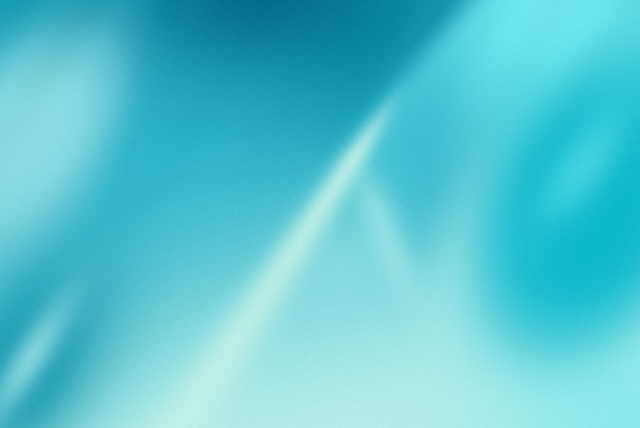
A Shadertoy shader for this background:

```glsl
// Soft turquoise light: a slanted pale ray over a blurred aqua ground.
// Tilted Gaussian glows are blended in layers above a sloped gradient,
// then faint slanted streaks and fine grain are added.

const vec3 DEEP   = vec3(0.00, 0.41, 0.53);
const vec3 TEAL   = vec3(0.02, 0.56, 0.65);
const vec3 LAGOON = vec3(0.05, 0.72, 0.80);
const vec3 AQUA   = vec3(0.18, 0.71, 0.79);
const vec3 CYAN   = vec3(0.43, 0.90, 0.92);
const vec3 SKY    = vec3(0.58, 0.87, 0.90);
const vec3 PALE   = vec3(0.71, 0.93, 0.92);
const vec3 FOAM   = vec3(0.77, 0.94, 0.91);

const float LEAN = 1.0;          // slant of the light, radians
const float STREAK_GAIN = 0.035;
const float GRAIN_GAIN = 0.016;
const float GRAIN_CELLS = 342.0; // grain cells per canvas height

float hash(vec2 p) {
    return fract(sin(dot(p, vec2(127.1, 311.7))) * 43758.5453);
}

float noise(vec2 p) {
    vec2 i = floor(p), f = fract(p);
    f = f * f * (3.0 - 2.0 * f);
    return mix(mix(hash(i), hash(i + vec2(1, 0)), f.x),
               mix(hash(i + vec2(0, 1)), hash(i + vec2(1, 1)), f.x), f.y);
}

// Coordinates along and across a direction at the given angle
vec2 tilt(vec2 p, float angle) {
    vec2 dir = vec2(cos(angle), sin(angle));
    return vec2(dot(p, dir), dot(p, vec2(-dir.y, dir.x)));
}

float radius2(vec2 p, vec2 center, vec2 size, float angle) {
    vec2 q = tilt(p - center, angle) / size;
    return dot(q, q);
}

float glow(vec2 p, vec2 center, vec2 size, float angle) {
    return exp(-radius2(p, center, size, angle));
}

// Flat-topped glow with a firmer rim
float dome(vec2 p, vec2 center, vec2 size, float angle) {
    float r = radius2(p, center, size, angle);
    return exp(-r * r);
}

float band(float x, float width) {
    return exp(-x * x / (width * width));
}

void mainImage(out vec4 fragColor, in vec2 fragCoord) {
    vec2 uv = fragCoord / iResolution.xy;
    vec2 p = vec2(uv.x * 1.5, uv.y);

    // Sloped ground, pale at the lower right
    float slope = p.y - 0.25 * (p.x - 0.75);
    vec3 col = mix(PALE, AQUA, smoothstep(-0.05, 0.8, slope));

    // Dark cap, cut off by a slanted edge on its right
    float edge = dot(p - vec2(1.0, 0.89), vec2(0.76, -0.65));
    float right = smoothstep(-0.035, 0.06, edge);
    float left = 1.0 - right;
    col = mix(col, TEAL, 0.85 * left * glow(p, vec2(0.88, 0.93), vec2(0.27, 0.16), 0.9));
    col = mix(col, DEEP, left * glow(p, vec2(0.58, 1.05), vec2(0.42, 0.23), 0.0));

    // Bright sheen to the right of the edge
    col = mix(col, CYAN, right * glow(p, vec2(1.32, 0.95), vec2(0.46, 0.34), 0.2));

    // Haze on the left, with a darker top corner
    col = mix(col, SKY, 0.9 * dome(p, vec2(0.07, 0.68), vec2(0.36, 0.18), 1.1));
    col = mix(col, TEAL, 0.65 * glow(p, vec2(0.08, 1.06), vec2(0.32, 0.17), 0.0));

    // Shadow in the lower left, split by a short streak
    col = mix(col, TEAL, 0.95 * glow(p, vec2(0.05, 0.13), vec2(0.30, 0.16), LEAN));
    col = mix(col, SKY, 0.85 * glow(p, vec2(0.07, 0.16), vec2(0.18, 0.045), LEAN));

    // Pocket beside the ray and the pale column to its right
    col = mix(col, AQUA, 0.7 * glow(p, vec2(1.01, 0.61), vec2(0.24, 0.11), 1.5));
    col = mix(col, PALE, 0.5 * glow(p, vec2(1.08, 0.36), vec2(0.26, 0.09), 1.35));

    // Blue lagoon on the right with an inner gleam
    col = mix(col, CYAN, 0.6 * glow(p, vec2(1.5, 0.0), vec2(0.32, 0.30), 0.0));
    col = mix(col, LAGOON, dome(p, vec2(1.39, 0.51), vec2(0.37, 0.24), 1.1));
    col = mix(col, CYAN, 0.55 * glow(p, vec2(1.37, 0.61), vec2(0.16, 0.06), 0.95));

    // Main ray, narrowing upward, and its faint side arm
    col = mix(col, SKY, 0.5 * glow(p, vec2(0.80, 0.37), vec2(0.14, 0.10), LEAN));
    float rayWidth = mix(0.085, 0.022, clamp(p.y / 0.8, 0.0, 1.0));
    float ray = band(p.x - 0.42 - 0.65 * p.y, rayWidth);
    ray *= 1.0 - smoothstep(0.62, 0.83, p.y);
    float arm = band(p.x - 0.84 - 0.35 * (0.63 - p.y), 0.045);
    arm *= smoothstep(0.2, 0.4, p.y) * (1.0 - smoothstep(0.5, 0.68, p.y));
    col = mix(col, PALE, 0.5 * arm);
    col = mix(col, FOAM, 0.85 * ray);

    // Faint slanted streaks near the top, then grain
    vec2 s = tilt(p, LEAN);
    float streak = noise(vec2(s.x * 1.8, s.y * 14.0)) - 0.5;
    col += STREAK_GAIN * streak * smoothstep(0.3, 0.9, p.y);
    col += GRAIN_GAIN * (hash(floor(p * GRAIN_CELLS)) - 0.5);

    fragColor = vec4(clamp(col, 0.0, 1.0), 1.0);
}
```
